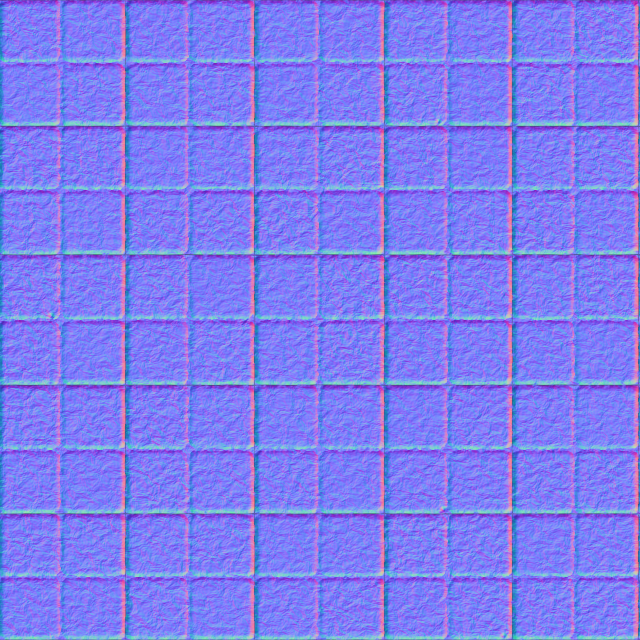
This texture map is drawn by a Shadertoy shader. Its source:

```glsl
// Tangent-space normal map of rough square tiles, grouped two by two by sharp joints.

const float TAU = 6.2831853;
const float LINES = 10.0;          // joints across the canvas; every second one is sharp
const float CORNER_RADIUS = 0.013;

vec2 hash2(vec2 p) {
    vec3 q = fract(p.xyx * vec3(0.1031, 0.1030, 0.0973));
    q += dot(q, q.yzx + 33.33);
    return fract((q.xx + q.yz) * q.zy);
}

float cornerDot(vec2 cell, vec2 f, vec2 corner) {
    float angle = TAU * hash2(cell + corner + 71.0).x;
    return dot(vec2(cos(angle), sin(angle)), f - corner);
}

float gradientNoise(vec2 p) {
    vec2 cell = floor(p), f = p - cell;
    vec2 u = f * f * f * (f * (f * 6.0 - 15.0) + 10.0);
    float low = mix(cornerDot(cell, f, vec2(0, 0)), cornerDot(cell, f, vec2(1, 0)), u.x);
    float high = mix(cornerDot(cell, f, vec2(0, 1)), cornerDot(cell, f, vec2(1, 1)), u.x);
    return mix(low, high, u.y);
}

// Hand-pressed surface: short wrinkles over faint dents.
float surfaceHeight(vec2 p) {
    vec2 warp = vec2(gradientNoise(p * 45.0), gradientNoise(p * 45.0 + 19.0));
    vec2 q = p + 0.006 * warp;
    float height = 0.0008 * gradientNoise(q * 27.0);
    float amplitude = 0.0017;
    vec2 frequency = vec2(70.0, 84.0);
    for (int octave = 0; octave < 3; octave++) {
        height += amplitude * gradientNoise(q * frequency + float(octave) * 7.3);
        frequency *= 2.0;
        amplitude *= 0.55;
    }
    return height;
}

vec2 surfaceSlope(vec2 p) {
    float e = 0.0010;
    float h = surfaceHeight(p);
    return vec2(surfaceHeight(p + vec2(e, 0)) - h, surfaceHeight(p + vec2(0, e)) - h) / e;
}

// Joint positions drift slightly from an even grid.
vec2 jointPosition(vec2 index) {
    vec2 phase = TAU * index / LINES;
    vec2 minor = mod(index, 2.0);
    vec2 drift = vec2(-0.0015 - 0.0025 * cos(phase.x - TAU * 0.2), -0.003 * sin(phase.y));
    return index / LINES + drift - minor * vec2(0.0015, 0.0);
}

vec2 tileIndex(vec2 p) {
    vec2 index = floor(p * LINES);
    index -= 1.0 - step(jointPosition(index), p);
    return index + step(jointPosition(index + 1.0), p);
}

// Slope across a rounded edge: a steep core by the joint and a faint shoulder.
float bevel(float depth, float width, float start) {
    float rise = smoothstep(start * width, 0.22 * width, depth);
    float core = 1.0 - smoothstep(0.25 * width, 0.68 * width, depth);
    float shoulder = 1.0 - smoothstep(0.40 * width, width, depth);
    return rise * mix(core, shoulder, 0.35);
}

// Outward tilt of the tile rim; side is 0 or 1 on each axis, sharp marks major joints.
vec2 rimTilt(vec2 p, vec2 low, vec2 high, vec2 side, vec2 sharp, float wear) {
    vec2 q = abs(p - 0.5 * (low + high)) - 0.5 * (high - low) + CORNER_RADIUS;
    vec2 inside = max(q, 0.0);
    float depth = CORNER_RADIUS - length(inside) + 0.0024 * wear;
    vec2 direction = normalize(inside + 1e-6);
    vec2 weight = direction * direction;
    vec2 strength = mix(vec2(0.64, 0.76), vec2(1.05, 0.62), side)
                  * mix(vec2(0.60, 0.85), vec2(1.45, 1.05), sharp);
    vec2 width = mix(vec2(0.0120, 0.0120), vec2(0.0105, 0.0110), side);
    float start = mix(0.03, -0.35, dot(weight, sharp));
    float profile = bevel(depth, dot(weight, width), start);
    return direction * (side * 2.0 - 1.0) * profile * dot(weight, strength) * (1.0 + wear);
}

// A rare pit broken out of the lower right corner of a tile.
vec2 chipTilt(vec2 p, vec2 low, vec2 high, vec2 index) {
    vec2 random = hash2(index + 5.0);
    vec2 center = vec2(high.x - 0.004 - 0.012 * random.y, low.y + 0.007);
    vec2 offset = (p - center) / 0.0035;
    float present = step(0.965, random.x);
    return -present * 2.2 * offset * exp(-dot(offset, offset));
}

// Steep slopes lose some length, as a filtered normal does.
vec3 encodeNormal(vec2 tilt) {
    vec3 normal = normalize(vec3(tilt, 1.0));
    normal.z -= 0.25 * length(normal.xy);
    return 0.5 + 0.5 * normal;
}

void mainImage(out vec4 fragColor, in vec2 fragCoord) {
    vec2 uv = fragCoord / iResolution.xy;
    float wear = gradientNoise(uv * 95.0) + 0.7 * gradientNoise(uv * 210.0);
    vec2 wobble = vec2(gradientNoise(uv.yx * vec2(42.0, 9.0)), gradientNoise(uv * vec2(42.0, 9.0)));
    vec2 p = uv + 0.0008 * wobble;

    // Tile under this point and its nearest joints.
    vec2 index = tileIndex(p);
    vec2 low = jointPosition(index), high = jointPosition(index + 1.0);
    vec2 side = step(0.5 * (low + high), p);
    vec2 sharp = 1.0 - mod(index + side, 2.0);

    // Sum the tilts: roughness, a small lean per tile, rim and chips.
    vec2 random = hash2(index + 31.0);
    vec2 tilt = -surfaceSlope(uv) * mix(0.8, 1.1, random.x) * vec2(0.95, 0.90);
    tilt += (random - 0.5) * 0.02 + vec2(-0.01, 0.02);
    tilt += rimTilt(p, low, high, side, sharp, wear);
    tilt += chipTilt(p, low, high, index);
    vec3 color = encodeNormal(tilt * vec2(1.0, -1.0));

    // Thin dark crease along the major joints.
    vec2 distanceToJoint = abs(p - mix(low, high, side));
    vec2 blur = 0.7 / iResolution.xy;
    vec2 crease = sharp * (1.0 - smoothstep(0.0007 - blur, 0.0007 + blur, distanceToJoint));
    float darkness = max(0.55 * crease.x, 0.75 * crease.y) * clamp(0.9 + wear, 0.3, 1.0);
    color = mix(color, vec3(0.24, 0.28, 0.42), darkness);
    fragColor = vec4(color, 1.0);
}
```
